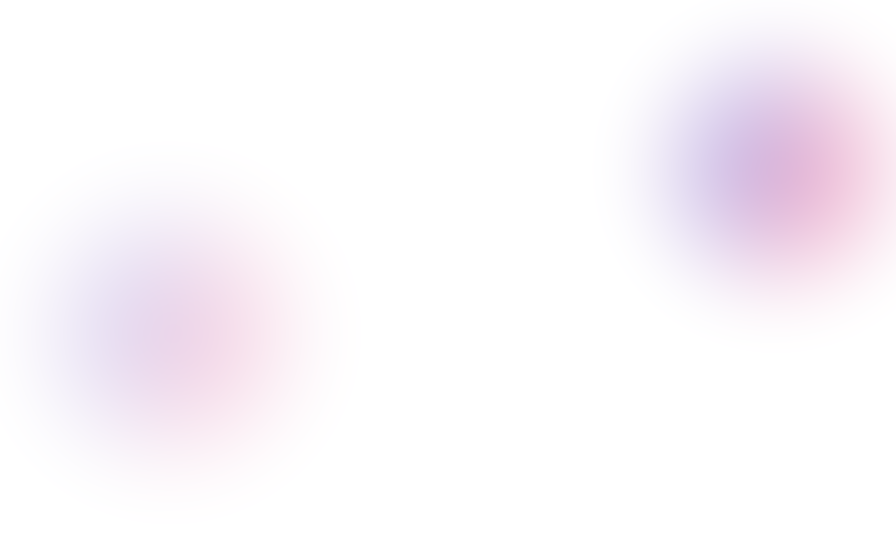
Reproduce this background procedurally as a Shadertoy shader.

```glsl
// Two soft round glows on white, each fading from lavender to pink.
// A compact radial falloff gives the blur; a tilted ramp picks the tint,
// and each glow is subtracted from white as absorbed light.

// Absorbed colour of one glow at offset p from its centre.
vec3 glow(vec2 p, float radius, float strength) {
    float falloff = pow(max(1.0 - dot(p, p) / (radius * radius), 0.0), 3.0);
    float ramp = smoothstep(-0.5, 0.5, (p.x - 0.3 * p.y) / radius);
    vec3 lavender = vec3(0.21, 0.27, 0.10);
    vec3 pink = vec3(0.07, 0.29, 0.18);
    return mix(lavender, pink, ramp) * falloff * strength;
}

void mainImage(out vec4 fragColor, in vec2 fragCoord) {
    // Canvas units: height is 1, width is the aspect ratio
    float aspect = iResolution.x / iResolution.y;
    vec2 p = fragCoord / iResolution.y;

    vec3 color = vec3(1.0);
    color -= glow(p - vec2(0.189 * aspect, 0.406), 0.39, 0.57); // pale, lower left
    color -= glow(p - vec2(0.866 * aspect, 0.698), 0.365, 1.0); // strong, upper right

    fragColor = vec4(color, 1.0);
}
```
